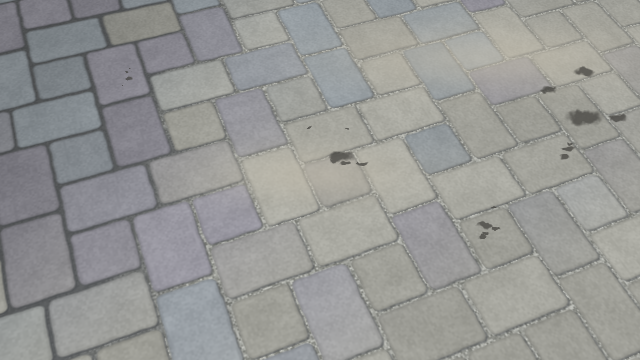
Reproduce this texture procedurally as a Shadertoy shader.

```glsl
// Weathered concrete paving seen at a slant: squares and 3:2 blocks in an interlocking bond.
// A homography maps the canvas to the ground, the bond lookup finds the block under each
// point, and a rounded box with noise gives its face, worn edge and sandy joint.

// Ground (x, y, 1) to canvas, in canvas heights; one ground unit is half a square block
const mat3 GROUND_TO_CANVAS = mat3( 0.0970, 0.0334, 0.0142,
                                   -0.0111, 0.0845, 0.0273,
                                    0.6296, 0.1597, 1.0);
const float JOINT_HALF = 0.065;
const float CORNER_RADIUS = 0.20;
const float EDGE_WOBBLE = 0.07;
const float LAYING_JITTER = 0.05;
const vec2 SHADOW_SHIFT = vec2(0.035, -0.055);

const vec3 WARM_GREY = vec3(0.635, 0.635, 0.605);
const vec3 COOL_GREY = vec3(0.565, 0.595, 0.615);
const vec3 MAUVE_GREY = vec3(0.565, 0.560, 0.595);
const vec3 SAND = vec3(0.62, 0.625, 0.60);
const vec3 CREVICE = vec3(0.31, 0.32, 0.33);
const vec3 SUNLIT = vec3(0.77, 0.745, 0.68);
const vec3 STAIN = vec3(0.27, 0.265, 0.25);

// Spill centres in canvas heights, with their spread
const int SPILL_COUNT = 4;
const int BLOTS_PER_SPILL = 7;
const vec3 SPILLS[SPILL_COUNT] = vec3[](
    vec3(1.615, 0.680, 0.110), vec3(0.940, 0.575, 0.075),
    vec3(1.345, 0.375, 0.050), vec3(0.360, 0.785, 0.025));

float hash(vec2 p) {
    vec3 q = fract(p.xyx * 0.1031);
    q += dot(q, q.yzx + 33.33);
    return fract((q.x + q.y) * q.z);
}

float noise(vec2 p) {
    vec2 i = floor(p), f = fract(p);
    f = f * f * (3.0 - 2.0 * f);
    return mix(mix(hash(i), hash(i + vec2(1, 0)), f.x),
               mix(hash(i + vec2(0, 1)), hash(i + vec2(1, 1)), f.x), f.y);
}

float fbm(vec2 p) {
    return 0.55 * noise(p) + 0.30 * noise(p * 2.1 + 7.3) + 0.15 * noise(p * 4.3 + 3.1);
}

// Block under g: lower-left corner in xy, size in zw. Rows repeat every 4 units,
// columns every 8, and each row is shifted by half a column.
vec4 blockAt(vec2 g) {
    float row = floor(g.y / 4.0);
    vec2 origin = vec2(8.0 * floor((g.x - 4.0 * row) / 8.0) + 4.0 * row, 4.0 * row);
    vec2 l = g - origin;
    vec4 block;
    if (l.x >= 6.0) block = vec4(6.0, l.y < 1.0 ? -2.0 : 1.0, 2.0, 3.0);
    else if (l.y < 2.0) block = vec4(l.x < 3.0 ? 0.0 : 3.0, 0.0, 3.0, 2.0);
    else if (l.x >= 2.0 && l.x < 4.0) block = vec4(2.0, 2.0, 2.0, 3.0);
    else block = vec4(l.x < 2.0 ? 0.0 : 4.0, 2.0, 2.0, 2.0);
    block.xy += origin;
    return block;
}

float roundedBox(vec2 p, vec2 halfSize, float radius) {
    vec2 q = abs(p) - halfSize + radius;
    return length(max(q, 0.0)) + min(max(q.x, q.y), 0.0) - radius;
}

float glow(vec2 p, vec2 centre, vec2 radius) {
    vec2 q = (p - centre) / radius;
    return exp(-dot(q, q));
}

// Ragged dark blots gathered around each spill
float stainMask(vec2 p) {
    float mask = 0.0;
    vec2 ragged = p + 0.022 * (vec2(fbm(p * 45.0), fbm(p * 45.0 + 19.0)) - 0.5);
    for (int s = 0; s < SPILL_COUNT; s++) {
        for (int b = 0; b < BLOTS_PER_SPILL; b++) {
            vec2 seed = vec2(float(s) * 13.0 + 1.0, float(b) * 7.0 + 2.0);
            vec2 away = vec2(hash(seed), hash(seed + 31.0)) - 0.5;
            float size = SPILLS[s].z * (b == 0 ? 0.30 : 0.05 + 0.12 * hash(seed + 57.0));
            vec2 centre = SPILLS[s].xy + away * SPILLS[s].z * (b == 0 ? 0.2 : 2.2);
            float d = length((ragged - centre) * vec2(0.62, 1.5)) / size;
            mask = max(mask, 1.0 - smoothstep(0.6, 1.15, d));
        }
    }
    return mask;
}

void mainImage(out vec4 fragColor, in vec2 fragCoord) {
    vec2 p = fragCoord / iResolution.y;
    vec3 h = inverse(GROUND_TO_CANVAS) * vec3(p, 1.0);
    vec2 ground = h.xy / h.z;
    float soft = 0.6 * length(fwidth(ground)) + 0.012;

    // Block shape, slightly uneven in placement and outline
    vec2 g = ground + EDGE_WOBBLE * (vec2(fbm(ground * 2.3), fbm(ground * 2.3 + 40.0)) - 0.5);
    vec4 block = blockAt(g);
    float tone = hash(block.xy + 3.0), tint = hash(block.xy + 71.0);
    vec2 local = g - block.xy - 0.5 * block.zw - LAYING_JITTER * (vec2(tone, tint) - 0.5);
    vec2 halfSize = 0.5 * block.zw - JOINT_HALF;
    float d = roundedBox(local, halfSize, CORNER_RADIUS);
    float shadowD = roundedBox(local - SHADOW_SHIFT, halfSize, CORNER_RADIUS);

    // Stone face: hue per block, cloudy wear, fine grain and a worn rim
    vec3 stone = mix(COOL_GREY, MAUVE_GREY, smoothstep(0.35, 0.65, tint));
    float warmth = tone + 0.45 * (p.x - p.y) - 0.05;
    stone = mix(stone, WARM_GREY, smoothstep(0.25, 0.75, warmth));
    stone *= 0.95 + 0.10 * hash(block.xy + 113.0);
    stone += 0.06 * (fbm(ground * 1.7) - 0.5) + 0.045 * (noise(ground * 13.0) - 0.5);
    stone *= 1.0 - 0.10 * smoothstep(-0.13, 0.0, d);

    // Joint: speckled sand, washed out to a dark crevice toward the left
    float fill = smoothstep(0.25, 0.75, p.x + 0.35 * (fbm(ground * 0.8) - 0.5) + 0.2 * (0.4 - p.y));
    vec3 sand = SAND + 0.30 * (noise(ground * 16.0) - 0.5);
    vec3 joint = mix(CREVICE, sand, 0.15 + 0.8 * fill);
    float shadow = 1.0 - smoothstep(-soft, soft, shadowD);
    joint = mix(joint, CREVICE, 0.65 * shadow);
    vec3 color = mix(stone, joint, smoothstep(-soft, soft, d));

    // Light: shade in the upper left, soft patches of sun, then the spills
    color *= mix(0.84, 1.02, smoothstep(0.1, 1.0, p.x + 0.7 * (1.0 - p.y)));
    float sun = glow(p, vec2(0.88, 0.515), vec2(0.24, 0.075))
              + glow(p, vec2(1.36, 0.84), vec2(0.40, 0.09));
    color = mix(color, SUNLIT, 0.58 * min(sun, 1.0));
    color = mix(color, STAIN, 0.75 * stainMask(p));
    fragColor = vec4(color, 1.0);
}
```
